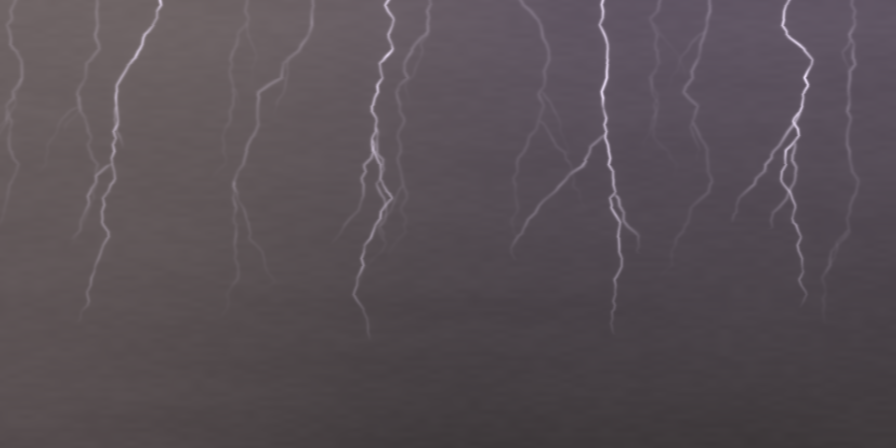
Give the GLSL for this texture, as a Shadertoy shader.

```glsl
// Draws thin jagged lightning falling through a dusky violet-grey storm sky.

const int BOLT_COUNT = 13;
const int BRANCH_COUNT = 2;
const vec3 FLASH_COLOR = vec3(0.92, 0.87, 0.96);

float hash(vec2 p) {
    vec3 q = fract(p.xyx * 0.1031);
    q += dot(q, q.yzx + 33.33);
    return fract((q.x + q.y) * q.z);
}

// Straight pieces between random values keep the corners sharp.
float zigzag(float t, float seed) {
    float cell = floor(t);
    return mix(hash(vec2(cell, seed)), hash(vec2(cell + 1.0, seed)), t - cell) - 0.5;
}

float smoothNoise(vec2 p) {
    vec2 cell = floor(p);
    vec2 f = smoothstep(0.0, 1.0, p - cell);
    float low = mix(hash(cell), hash(cell + vec2(1.0, 0.0)), f.x);
    float high = mix(hash(cell + vec2(0.0, 1.0)), hash(cell + 1.0), f.x);
    return mix(low, high, f.y);
}

float jag(float s, float seed) {
    return 0.110 * zigzag(s * 4.7, seed)
         + 0.042 * zigzag(s * 13.0, seed + 3.7)
         + 0.020 * zigzag(s * 31.0, seed + 8.1)
         + 0.008 * zigzag(s * 67.0, seed + 12.9);
}

// Sideways position of a channel at depth s below its start.
float wander(float s, float lean, float seed) {
    return lean * s + jag(s, seed) - jag(0.0, seed);
}

// Light of one channel: thin beaded core, faint halo, fading towards the tip.
float channel(vec2 p, vec2 start, float lean, float len, float seed, float width) {
    float s = start.y - p.y;
    if (s < 0.0 || s > len) return 0.0;
    float x = wander(s, lean, seed);
    float slope = (wander(s + 0.003, lean, seed) - wander(s - 0.003, lean, seed)) / 0.006;
    float d = abs(p.x - start.x - x) / sqrt(1.0 + slope * slope);
    float core = exp(-d * d / (width * width));
    float halo = 0.05 * exp(-d / 0.012);
    float fade = pow(1.0 - s / len, 0.65) * smoothstep(0.0, 0.01, s);
    float beads = 0.85 + 0.8 * zigzag(s * 42.0, seed + 5.3);
    return (core * beads + halo) * fade;
}

float addLight(float a, float b) {
    return 1.0 - (1.0 - a) * (1.0 - clamp(b, 0.0, 1.0));
}

// One main bolt from the top edge with dimmer forks along it.
float bolt(vec2 p, vec2 start, float lean, float strength, float len, float seed) {
    float width = mix(0.0050, 0.0037, strength);
    float light = strength * channel(p, start, lean, len, seed, width);
    for (int j = 0; j < BRANCH_COUNT; j++) {
        float forkSeed = seed + 17.3 * float(j + 1);
        float depth = len * (0.08 + 0.34 * (float(j) + hash(vec2(forkSeed, 4.1))));
        vec2 fork = start + vec2(wander(depth, lean, seed), -depth);
        float side = hash(vec2(forkSeed, 6.7)) < 0.5 ? -1.0 : 1.0;
        float forkLean = lean + side * mix(0.15, 0.60, hash(vec2(forkSeed, 9.2)));
        float forkLen = mix(0.10, 0.42, hash(vec2(forkSeed, 11.9))) * len;
        float forkLight = channel(p, fork, forkLean, forkLen, forkSeed, 0.0043);
        light = addLight(light, 0.42 * strength * forkLight);
    }
    return light;
}

vec3 sky(vec2 uv, vec2 p) {
    vec3 topColor = mix(vec3(0.432, 0.392, 0.396), vec3(0.380, 0.338, 0.394),
                        smoothstep(0.15, 0.75, uv.x));
    vec3 baseColor = mix(vec3(0.330, 0.295, 0.302), vec3(0.242, 0.222, 0.230),
                         smoothstep(0.0, 0.55, uv.x));
    vec3 color = mix(baseColor, topColor, pow(uv.y, 0.9));
    // Low flat cloud streaks and fine haze
    float streaks = smoothNoise(p * vec2(3.0, 16.0)) - 0.5;
    float haze = smoothNoise(p * vec2(34.0, 100.0) + 31.0) - 0.5;
    return color + 0.014 * streaks + 0.014 * haze;
}

void mainImage(out vec4 fragColor, in vec2 fragCoord) {
    vec2 uv = fragCoord / iResolution.xy;
    vec2 p = fragCoord / iResolution.y;
    float aspect = iResolution.x / iResolution.y;

    float light = 0.0;
    for (int i = 0; i < BOLT_COUNT; i++) {
        float seed = float(i) * 7.13 + 1.9;
        float along = (float(i) + 0.2 + 0.6 * hash(vec2(seed, 1.7))) / float(BOLT_COUNT);
        // Every third bolt is near and bright, the others glow far off.
        bool near = i % 3 == 2;
        float chance = hash(vec2(seed, 13.4));
        float strength = near ? mix(0.60, 1.0, along) : mix(0.11, 0.25, chance);
        float len = near ? mix(0.68, 0.88, chance) : mix(0.40, 0.80, chance);
        // Left bolts slant outwards, distant ones hang almost straight.
        float tilt = hash(vec2(seed, 2.3)) - 0.5;
        float lean = near ? 0.35 * (along - 0.7) + 0.25 * tilt : 0.35 * tilt - 0.04;
        vec2 start = vec2(along * aspect, 1.02);
        light = addLight(light, bolt(p, start, lean, strength, len, seed));
    }

    fragColor = vec4(mix(sky(uv, p), FLASH_COLOR, light), 1.0);
}
```
